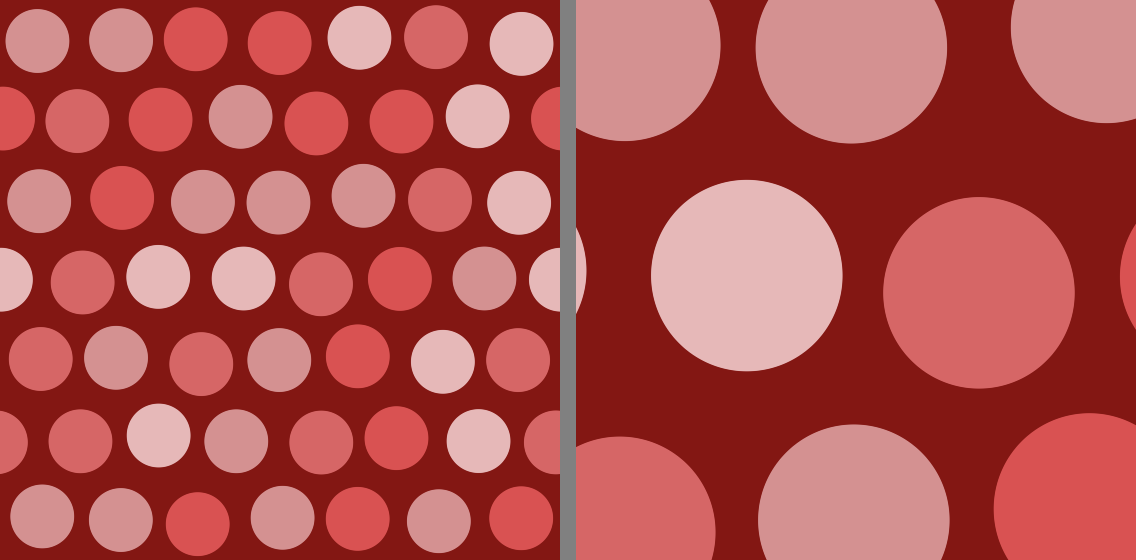
Left, the full canvas; right, a detail of the centre.
A WebGL 2 fragment shader for this pattern:

```glsl
#version 300 es
precision highp float;

uniform vec2 u_resolution;
out vec4 fragColor;

// Cubing modulo a prime shuffles the dots, so each shade keeps a fixed share
vec3 dotColor(int index) {
    int x = index + 1;
    int rank = (x * x * x) % 53;
    if (rank < 16) return vec3(0.83, 0.57, 0.57);
    if (rank < 30) return vec3(0.85, 0.32, 0.32);
    if (rank < 41) return vec3(0.84, 0.40, 0.40);
    return vec3(0.90, 0.72, 0.72);
}

// Small offset of each dot from its cell centre, from layered sines
vec2 jitter(float index) {
    vec2 phase = index * vec2(2.37, 4.11) + vec2(0.6, 2.3);
    return 0.036 * sin(phase) + 0.02 * sin(phase * 2.73 + 1.1);
}

void main() {
    const float cells = 7.0;
    vec2 grid = gl_FragCoord.xy / u_resolution * cells;

    // Every other row shifts by half a cell and wraps at the sides
    float row = floor(grid.y);
    grid.x += 0.5 * mod(row, 2.0);
    float column = mod(floor(grid.x), cells);
    float index = row * cells + column;

    // Round dot with an edge one pixel wide
    float edge = length(fract(grid) - 0.5 - jitter(index)) - 0.399;
    float pixel = cells / min(u_resolution.x, u_resolution.y);
    float coverage = 1.0 - smoothstep(-0.6 * pixel, 0.6 * pixel, edge);

    vec3 background = vec3(0.515, 0.09, 0.075);
    fragColor = vec4(mix(background, dotColor(int(index)), coverage), 1.0);
}
```
